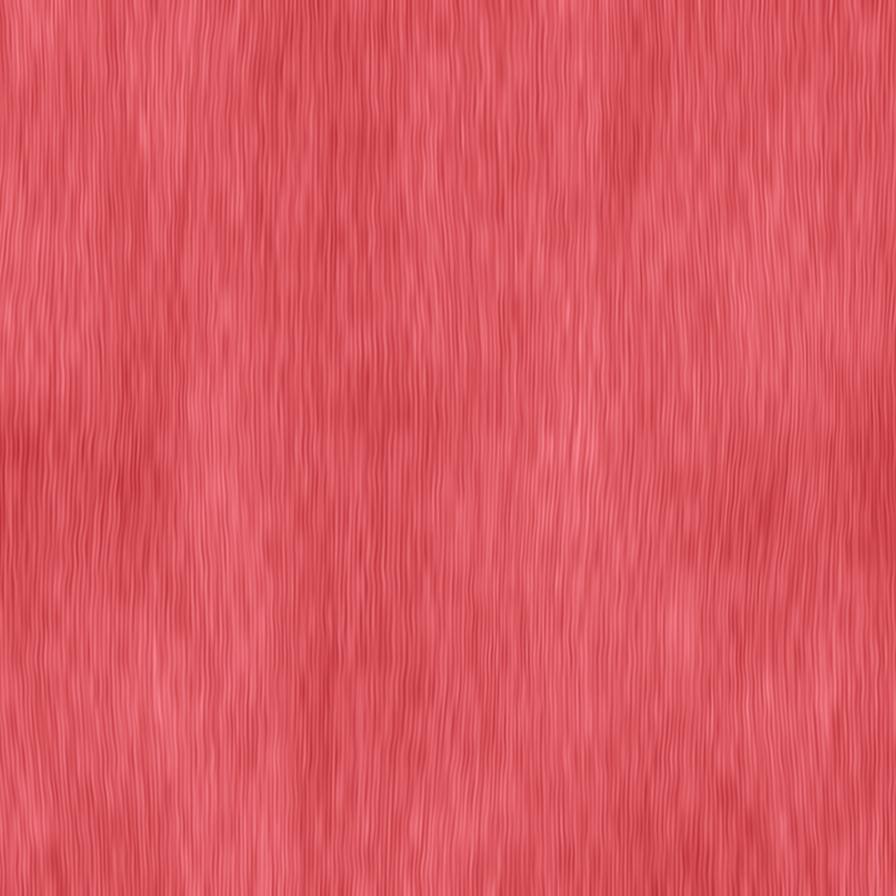
A WebGL 1 fragment shader for this texture:

```glsl
precision highp float;
// Rose-stained wood with very fine, nearly vertical grain.
// Warped sine lines, stretched noise and pale hairlines make the fibres;
// soft fractal clouds and faint streaks vary the stain beneath them.
uniform vec2 u_resolution;

float hash(vec2 cell) {
  vec3 p = fract(vec3(cell.xyx) * 0.1031);
  p += dot(p, p.yzx + 33.33);
  return fract((p.x + p.y) * p.z);
}

float noise(vec2 p) {
  vec2 cell = floor(p);
  vec2 f = fract(p);
  f = f * f * (3.0 - 2.0 * f);
  float low = mix(hash(cell), hash(cell + vec2(1.0, 0.0)), f.x);
  float high = mix(hash(cell + vec2(0.0, 1.0)), hash(cell + vec2(1.0)), f.x);
  return mix(low, high, f.y);
}

// Fractal noise centred on zero
float clouds(vec2 p) {
  float sum = 0.0;
  float weight = 0.5;
  for (int octave = 0; octave < 4; octave++) {
    sum += weight * (noise(p) - 0.5);
    p = p * 2.03 + vec2(17.3, 9.1);
    weight *= 0.45;
  }
  return sum;
}

// Slow bends and small wavering shared by all fibres
float warpedX(vec2 uv) {
  float bend = 0.024 * noise(uv * vec2(8.0, 3.5) + 41.0);
  float wiggle = 0.0022 * noise(uv * vec2(55.0, 38.0) + 7.0);
  return uv.x + bend + wiggle;
}

// Fine fibres: wavering lines broken up by stretched noise
float grain(vec2 uv) {
  float x = warpedX(uv);
  float lines = sin(6.2832 * 205.0 * x);
  float depth = 0.5 + noise(vec2(x * 90.0, uv.y * 18.0) + 23.0);
  float fibres = noise(vec2(x * 330.0, uv.y * 26.0)) - 0.5;
  float hairlines = smoothstep(0.75, 1.0, noise(vec2(x * 270.0, uv.y * 14.0) + 90.0));
  return 0.18 * lines * depth + 0.46 * fibres + 0.2 * hairlines;
}

vec3 stain(float tone) {
  vec3 darkRed = vec3(0.755, 0.215, 0.24);
  vec3 rose = vec3(0.865, 0.345, 0.378);
  vec3 palePink = vec3(0.945, 0.475, 0.52);
  vec3 color = mix(darkRed, rose, clamp(tone * 2.0, -0.2, 1.0));
  return mix(color, palePink, clamp(tone * 2.0 - 1.0, 0.0, 1.3));
}

void main() {
  vec2 uv = gl_FragCoord.xy / u_resolution;

  // Broad stain patches and faint long streaks
  float patches = clouds(uv * vec2(8.0, 4.5) + 3.0);
  float streaks = noise(vec2(warpedX(uv) * 42.0, uv.y * 4.0) + 61.0) - 0.5;
  float tone = 0.46 + 0.78 * patches + 0.15 * streaks;

  // Two close taps soften the fibre edges
  vec2 tap = vec2(0.15 / u_resolution.x, 0.0);
  float fibreTone = 0.5 * (grain(uv - tap) + grain(uv + tap));

  gl_FragColor = vec4(stain(tone + fibreTone), 1.0);
}
```
